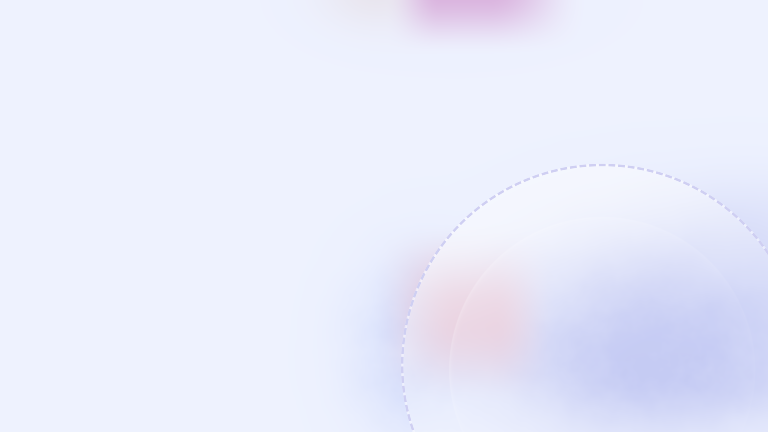
Write a Shadertoy shader that draws this background.

```glsl
// Pale lavender backdrop with blurred pink and blue glows behind two translucent discs, one ringed by dashes.

vec2 hashGradient(vec2 cell) {
    float angle = 6.2832 * fract(sin(dot(cell, vec2(127.1, 311.7))) * 4375.85);
    return vec2(cos(angle), sin(angle));
}

float gradientNoise(vec2 p) {
    vec2 i = floor(p), f = fract(p);
    vec2 u = f * f * (3.0 - 2.0 * f);
    float a = dot(hashGradient(i), f);
    float b = dot(hashGradient(i + vec2(1, 0)), f - vec2(1, 0));
    float c = dot(hashGradient(i + vec2(0, 1)), f - vec2(0, 1));
    float d = dot(hashGradient(i + vec2(1, 1)), f - vec2(1, 1));
    return mix(mix(a, b, u.x), mix(c, d, u.x), u.y);
}

float cloud(vec2 p) {
    float sum = 0.0, amplitude = 0.5;
    for (int octave = 0; octave < 4; octave++) {
        sum += amplitude * gradientNoise(p);
        p = p * 2.03 + 7.1;
        amplitude *= 0.6;
    }
    return sum;
}

// Soft elliptical falloff; a higher power gives a flatter core and shorter tail
float glow(vec2 p, vec2 centre, vec2 radius, float power) {
    vec2 q = (p - centre) / radius;
    return exp(-pow(dot(q, q), power));
}

void mainImage(out vec4 fragColor, in vec2 fragCoord) {
    // Height is one unit; x is scaled so the 16:9 layout fills any canvas
    vec2 p = fragCoord / iResolution.xy * vec2(16.0 / 9.0, 1.0);
    float pixel = 1.0 / iResolution.y;
    float mist = cloud(p * 9.0);
    vec3 color = vec3(0.932, 0.948, 0.998);

    // Glows along the top edge
    color = mix(color, vec3(0.91, 0.90, 0.965), 0.3 * glow(p, vec2(1.06, 1.0), vec2(0.26, 0.11), 1.0));
    color = mix(color, vec3(0.91, 0.89, 0.92), 0.8 * glow(p, vec2(0.87, 1.02), vec2(0.12, 0.08), 1.0));
    float topBand = smoothstep(0.87, 1.02, p.y);
    float topSpan = smoothstep(0.89, 1.02, p.x) * (1.0 - smoothstep(1.13, 1.36, p.x));
    color = mix(color, vec3(0.855, 0.70, 0.87), topBand * topSpan);

    // Misty blue glows in the lower right
    float sideBlue = glow(p, vec2(0.96, 0.19), vec2(0.15, 0.20), 1.2) * (0.65 + 0.4 * mist);
    color = mix(color, vec3(0.80, 0.84, 0.98), sideBlue);
    float blue = glow(p, vec2(1.53, 0.20), vec2(0.40, 0.29), 1.5) * (1.0 + 0.3 * mist);
    color = mix(color, vec3(0.755, 0.78, 0.95), clamp(blue, 0.0, 1.0));
    float cornerBlue = glow(p, vec2(1.76, 0.40), vec2(0.20, 0.17), 1.2);
    color = mix(color, vec3(0.83, 0.85, 0.97), 0.6 * cornerBlue);

    // Rose glow on the left of the discs
    float rose = smoothstep(0.86, 1.06, p.x) * (1.0 - smoothstep(1.14, 1.29, p.x));
    rose *= smoothstep(0.06, 0.26, p.y) * (1.0 - smoothstep(0.29, 0.49, p.y));
    color = mix(color, vec3(0.895, 0.745, 0.815), 0.9 * rose);

    // Outer disc, whitest towards its top
    vec2 outer = p - vec2(1.394, 0.155);
    float outerEdge = length(outer) - 0.463;
    float outerFill = 1.0 - smoothstep(-pixel, pixel, outerEdge);
    float sheen = 0.08 + 0.60 * smoothstep(0.0, 0.46, outer.y) - 0.55 * outer.x;
    color = mix(color, vec3(0.975, 0.98, 0.995), clamp(sheen, 0.05, 0.65) * outerFill);

    // Inner disc, fading towards the lower right
    vec2 inner = p - vec2(1.394, 0.1435);
    float innerEdge = length(inner) - 0.354;
    float innerFill = 1.0 - smoothstep(-pixel, pixel, innerEdge);
    float tint = clamp(0.04 + 0.30 * inner.y - 0.10 * inner.x, 0.02, 0.16);
    color = mix(color, vec3(0.97, 0.97, 1.0), tint * innerFill);
    float rim = exp(-abs(innerEdge) / 0.004) * innerFill;
    color = mix(color, vec3(1.0), rim * clamp(0.13 - 0.30 * inner.x, 0.04, 0.22));

    // Pale haze along the bottom of the discs
    float haze = 0.50 * (1.0 - smoothstep(-0.04, 0.14, p.y));
    color = mix(color, vec3(0.93, 0.945, 0.995), haze * outerFill);

    // Dashed ring
    float dashCount = 130.0;
    float turn = atan(outer.y, outer.x) / 6.2832 * dashCount;
    float dashSize = 6.2832 * 0.463 / dashCount;
    float dashEdge = (abs(fract(turn) - 0.5) - 0.35) * dashSize;
    float dash = 1.0 - smoothstep(-0.5 * pixel, 0.5 * pixel, dashEdge);
    float line = 1.0 - smoothstep(-0.5 * pixel, 0.5 * pixel, abs(outerEdge) - 0.0028);
    color = mix(color, vec3(0.985, 0.985, 1.0), 0.5 * line);
    color = mix(color, vec3(0.81, 0.81, 0.95), dash * line);

    fragColor = vec4(color, 1.0);
}
```
